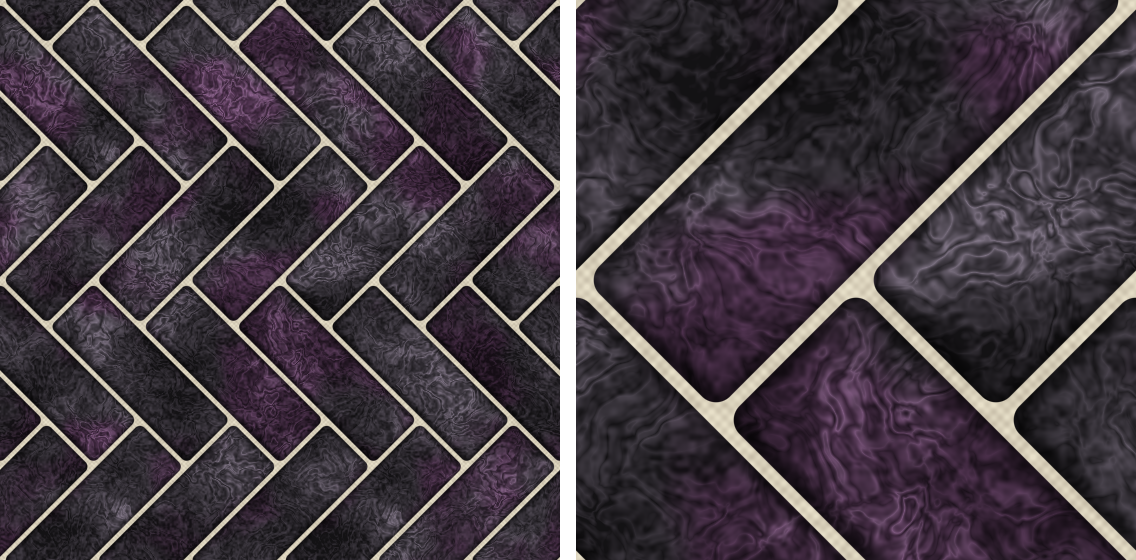
Left: the whole. Right: its middle third, enlarged.
Give the GLSL for this texture, as a Shadertoy shader.

```glsl
// Diagonal herringbone of dark plum stone bricks (3:1) with pale woven grout.
// The plane is turned 45 degrees; a cell's diagonal index picks its brick, and
// wrapping noise, shifted per brick, gives clouds, curling strands and grain.

#define UNITS 12.0        // half-diagonals of a brick's width per canvas side
#define GROUT 0.034       // half width of the joint, in brick widths
#define CORNER 0.10       // corner radius, in brick widths
#define SHADE_WIDTH 0.10  // reach of the dark rim inside a brick
#define CLOUD_GAIN 1.5
#define STRAND_GAIN 0.55
#define GRAIN_GAIN 0.55
#define PLUM vec3(0.205, 0.130, 0.205)
#define SLATE vec3(0.190, 0.175, 0.200)
#define MIST vec3(0.30, 0.27, 0.31)
#define GROUT_LIGHT vec3(0.91, 0.88, 0.79)
#define GROUT_DARK vec3(0.74, 0.70, 0.62)

float hash(vec2 p) {
    vec3 q = fract(p.xyx * 0.1031);
    q += dot(q, q.yzx + 33.33);
    return fract((q.x + q.y) * q.z);
}

// Value noise with a whole number of cells per canvas side
float noise(vec2 uv, float cells) {
    vec2 p = uv * cells, i = floor(p), f = p - i;
    f = f * f * (3.0 - 2.0 * f);
    vec2 a = mod(i, cells), b = mod(i + 1.0, cells);
    return mix(mix(hash(a), hash(vec2(b.x, a.y)), f.x),
               mix(hash(vec2(a.x, b.y)), hash(b), f.x), f.y);
}

float fbm(vec2 uv, float cells) {
    float sum = 0.0, weight = 0.5;
    for (int k = 0; k < 4; k++) {
        sum += weight * noise(uv, cells);
        uv += vec2(0.137, 0.291);
        cells *= 2.0;
        weight *= 0.5;
    }
    return sum / 0.9375;
}

float roundedBox(vec2 p, vec2 halfSize, float radius) {
    vec2 q = abs(p) - halfSize + radius;
    return length(max(q, 0.0)) + min(max(q.x, q.y), 0.0) - radius;
}

// Finds the brick at a point of the turned plane: its centre and half size
void findBrick(vec2 g, out vec2 centre, out vec2 halfSize) {
    vec2 cell = floor(g);
    float t = mod(cell.x + cell.y + 0.5, 6.0) - 0.5;
    if (t < 2.5) {
        halfSize = vec2(1.5, 0.5);
        centre = cell + vec2(1.5 - t, 0.5);
    } else {
        halfSize = vec2(0.5, 1.5);
        centre = cell + vec2(0.5, 4.5 - t);
    }
}

vec3 stone(vec2 uv, vec2 id) {
    float tone = hash(id + 3.0);
    vec2 q = uv + vec2(hash(id + 17.0), hash(id + 41.0));

    // Warped ridges form the curling strands
    vec2 warp = vec2(fbm(q, 14.0), fbm(q + 0.37, 14.0)) - 0.5;
    float cloud = fbm(q + 0.03 * warp, 9.0);
    float curl = fbm(q + 0.11 * warp, 34.0);
    float strand = 1.0 - abs(2.0 * fract(curl * 5.0) - 1.0);
    float grain = noise(q, 256.0);

    float tint = smoothstep(0.36, 0.62, fbm(q + 0.61, 7.0) + 0.12 * (tone - 0.5));
    float light = 0.97 + CLOUD_GAIN * (cloud - 0.5) + STRAND_GAIN * (strand - 0.5)
                + GRAIN_GAIN * (grain - 0.5) + 0.2 * (tone - 0.5);
    vec3 colour = mix(PLUM, SLATE, tint) * max(light, 0.4);

    // Pale mineral streaks where the clouds are bright
    float streak = smoothstep(0.52, 0.75, cloud) * strand * strand;
    return colour + 0.5 * MIST * streak;
}

vec3 grout(vec2 uv) {
    vec2 wave = cos(6.28319 * 128.0 * uv);
    float weave = 0.62 + 0.25 * wave.x * wave.y + 0.5 * (noise(uv, 200.0) - 0.5);
    return mix(GROUT_DARK, GROUT_LIGHT, clamp(weave, 0.0, 1.0));
}

void mainImage(out vec4 fragColor, in vec2 fragCoord) {
    vec2 uv = fragCoord / iResolution.xy;
    vec2 p = UNITS * vec2(uv.x, -uv.y);
    vec2 g = 0.5 * vec2(p.x + p.y, p.y - p.x);

    vec2 centre, halfSize;
    findBrick(g, centre, halfSize);
    vec2 local = g - centre;

    // Canvas position of the centre, wrapped, names the brick
    vec2 place = vec2(centre.x - centre.y, centre.x + centre.y);
    vec2 id = floor(mod(place + 0.5, UNITS));

    float edge = roundedBox(local, halfSize - GROUT, CORNER);
    float rim = roundedBox(local + vec2(0.0, 0.025), halfSize - GROUT, CORNER);
    float shade = smoothstep(-0.01, SHADE_WIDTH, -max(edge, rim));

    vec3 brick = stone(uv, id) * mix(0.42, 1.0, shade);
    float aa = 0.75 * 0.7071 * UNITS / iResolution.y;
    vec3 colour = mix(brick, grout(uv), smoothstep(-aa, aa, edge));
    fragColor = vec4(colour, 1.0);
}
```
